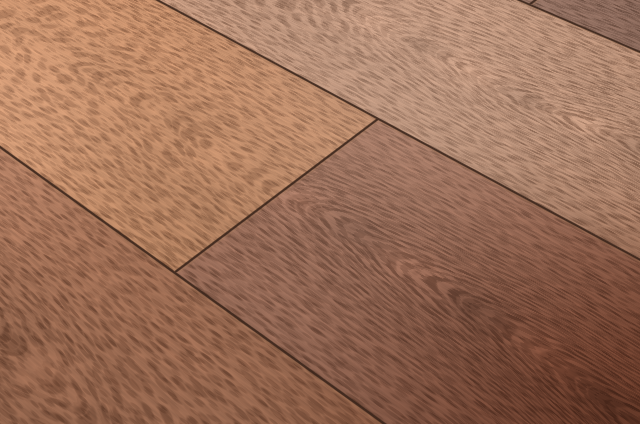
Reproduce this texture procedurally as a WebGL 2 fragment shader.

```glsl
#version 300 es
precision highp float;
uniform vec2 u_resolution;
out vec4 fragColor;

const float TAU = 6.2831853;
const float PLANK_LENGTH = 5.0;
const vec3 GAP = vec3(0.22, 0.14, 0.10);
const vec3 BEVEL = vec3(0.66, 0.48, 0.35);

vec2 hash2(vec2 p) {
    vec3 q = fract(p.xyx * vec3(0.1031, 0.1030, 0.0973));
    q += dot(q, q.yzx + 33.33);
    return fract((q.xx + q.yz) * q.zy);
}

// Distance to the nearest scattered point
float cellular(vec2 p) {
    vec2 cell = floor(p);
    float nearest = 4.0;
    for (int y = -1; y <= 1; y++) {
        for (int x = -1; x <= 1; x++) {
            vec2 c = cell + vec2(x, y);
            vec2 d = c + hash2(c) - p;
            nearest = min(nearest, dot(d, d));
        }
    }
    return sqrt(nearest);
}

// Floor seen in perspective: x along the planks, y across, one plank wide = 1
vec2 floorPlane(vec2 p) {
    float depth = 2.814 - p.y;
    float along = 0.755 * p.x - p.y + 0.0465;
    float across = 0.72 * p.x + p.y - 0.6533;
    return vec2(3.19 * along, 2.955 * across) / depth;
}

// Stain in rgb, strength of the arched figure in a
vec4 plankStyle(vec2 id) {
    if (id.y < -0.5) return vec4(0.61, 0.42, 0.32, 0.45);
    if (id.y > 1.5) return vec4(0.49, 0.37, 0.32, 0.30);
    if (id.y > 0.5) return vec4(0.67, 0.52, 0.43, 0.70);
    return id.x < 0.0 ? vec4(0.69, 0.495, 0.365, 0.22) : vec4(0.575, 0.405, 0.33, 1.0);
}

// Signed offset from the wavering heart line of a plank
float heartOffset(vec2 uv, float seed) {
    float wave = 0.026 * sin(uv.x * 3.1 + seed) + 0.008 * sin(uv.x * 8.3 + seed * 2.0);
    return uv.y - 0.48 - wave * exp(-6.0 * pow(uv.y - 0.48, 2.0));
}

// Growth ring count: straight at the edges, nested arches along the heart
float ringPhase(float u, float offset, float opening, float seed) {
    float arch = exp(-offset * offset * 20.0);
    float ripple = 0.16 * sin(u * 13.0 + offset * 31.0 + seed)
                 + 0.10 * sin(u * 29.0 - offset * 47.0 + seed);
    return 42.0 * sqrt(offset * offset + 0.002) - (opening * 11.0 * u - ripple) * arch;
}

// Window light: brighter at the top, warm shadow at the lower right
vec3 applyLight(vec3 color, vec2 p) {
    float shadow = smoothstep(0.55, 1.5, p.x) * (1.0 - smoothstep(0.0, 0.75, p.y));
    vec2 d = p - vec2(0.95, 0.83);
    vec2 e = p - vec2(0.0, 0.76);
    float sheen = exp(-dot(d, d) * 5.0);
    float glow = exp(-dot(e, e) * 9.0);
    color *= 0.90 + 0.16 * p.y + 0.10 * glow;
    color *= mix(vec3(1.0), vec3(0.76, 0.61, 0.53), shadow);
    return mix(color, vec3(0.88, 0.75, 0.67), 0.24 * sheen + 0.14 * glow);
}

void main() {
    vec2 p = gl_FragCoord.xy / u_resolution.y;
    vec2 plane = floorPlane(p);
    vec2 pixel = fwidth(plane);

    // Staggered planks
    float row = floor(plane.y);
    float along = plane.x + 0.5 * PLANK_LENGTH * mod(row, 2.0);
    vec2 id = vec2(floor(along / PLANK_LENGTH), row);
    vec2 uv = vec2(plane.x, plane.y - row);
    float seed = id.x * 2.7 + id.y * 4.1;
    vec4 style = plankStyle(id);

    // Rings with ragged edges and short sharp pores that follow them
    float offset = heartOffset(uv, seed);
    float opening = (row < 0.0 ? -1.0 : 1.0) * min(1.0, style.a + 0.3);
    float phase = ringPhase(uv.x, offset, opening, seed);
    float fiber = cellular(vec2(uv.x * 12.0, uv.y * 110.0) + seed * 9.0) - 0.5;
    float arch = exp(-offset * offset * 18.0);
    float blur = fwidth(phase);
    float detail = 1.0 - smoothstep(0.35, 0.8, blur);
    float wave = 0.5 + 0.5 * sin((phase + 0.35 * fiber) * TAU);
    float ring = smoothstep(0.40, 0.75, wave) * detail * mix(0.25, 0.85 * style.a, arch);
    vec2 poreSpace = vec2(uv.x * 10.0, phase * 1.3) + seed * 17.0;
    float pore = 1.0 - smoothstep(0.22, 0.42, cellular(poreSpace));
    vec2 scratchSpace = vec2(uv.x * 15.0, uv.y * 62.0 + 0.3 * sin(uv.x * 9.0)) + seed * 5.0;
    float scratch = 1.0 - smoothstep(0.18, 0.38, cellular(scratchSpace));

    // Uneven stain, with pale and dark patches along the heart
    float cloud = 0.6 * sin(uv.x * 2.3 + uv.y * 7.0 + seed) + 0.4 * sin(uv.y * 17.0 - uv.x * 1.7);
    float heart = exp(-offset * offset * 230.0) * sin(uv.x * 13.0 + seed * 3.0 + 0.8);
    vec3 wood = style.rgb * (1.0 + 0.025 * cloud + 0.12 * fiber + 0.10 * heart * style.a);
    float dark = clamp(0.42 * ring + 0.34 * pore + 0.26 * scratch, 0.0, 0.75);
    wood = mix(wood * 1.09, wood * vec3(0.66, 0.59, 0.54), dark);
    vec3 color = applyLight(wood, p);

    // Hairline gaps with a faint lit bevel on one side
    float side = plane.y - round(plane.y);
    float end = along - PLANK_LENGTH * round(along / PLANK_LENGTH);
    float gap = 1.0 - smoothstep(0.0015, 0.0015 + 1.1 * pixel.y, abs(side));
    gap = max(gap, 1.0 - smoothstep(0.0015, 0.0015 + 1.1 * pixel.x, abs(end)));
    float bevel = 1.0 - smoothstep(0.001, 0.001 + 1.2 * pixel.y, abs(side + 0.008));
    bevel = max(bevel, 1.0 - smoothstep(0.001, 0.001 + 1.2 * pixel.x, abs(end - 0.008)));
    color = mix(color, BEVEL, 0.30 * bevel);
    color = mix(color, GAP, 0.88 * gap);
    fragColor = vec4(clamp(color, 0.0, 1.0), 1.0);
}
```
